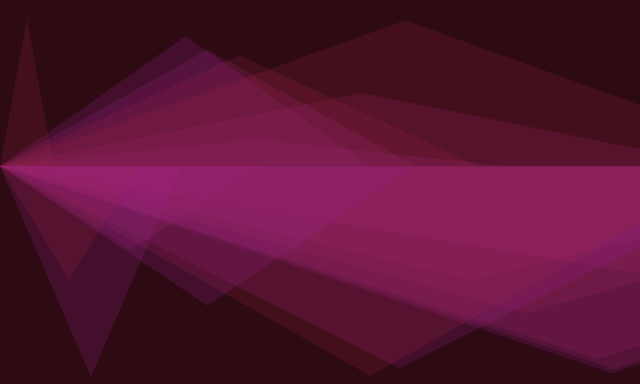
A Shadertoy shader for this background:

```glsl
// Translucent triangles fan out above and below a horizon line on dark maroon.
// Each one is an isosceles spike whose base starts at the left edge; two loops
// blend the layers in order, tinted between crimson and violet.

const vec3 BACKDROP = vec3(0.180, 0.040, 0.075);
const vec3 CRIMSON  = vec3(0.612, 0.137, 0.250);
const vec3 VIOLET   = vec3(0.612, 0.137, 0.565);
const float HORIZON = 0.567;
const float OPACITY = 0.2;

// Spikes as (tip position, height, tint), ordered from back to front.
const vec3 UPPER[7] = vec3[7](
    vec3(0.290, 0.339, 1.0), vec3(0.324, 0.304, 1.0),
    vec3(0.374, 0.289, 0.0), vec3(0.633, 0.380, 0.0),
    vec3(0.565, 0.191, 0.5), vec3(0.397, 0.070, 0.6),
    vec3(0.042, 0.385, 0.0));

const vec3 LOWER[12] = vec3[12](
    vec3(0.957, 0.539, 1.0), vec3(0.960, 0.528, 0.5),
    vec3(0.935, 0.502, 0.5), vec3(0.820, 0.383, 0.3),
    vec3(0.736, 0.296, 0.5), vec3(1.042, 0.291, 0.6),
    vec3(0.624, 0.526, 1.0), vec3(0.579, 0.546, 0.0),
    vec3(0.204, 0.217, 0.6), vec3(0.142, 0.548, 1.0),
    vec3(0.108, 0.296, 0.0), vec3(0.324, 0.363, 1.0));

// Signed distance to a spike standing on y = 0, positive inside.
float spikeDistance(vec2 p, float tipX, float height) {
    float slope = height / tipX;
    float sides = height - slope * abs(p.x - tipX) - p.y;
    return min(sides / sqrt(1.0 + slope * slope), p.y);
}

// Blend one translucent spike over the colour below it.
vec3 addSpike(vec3 below, vec2 p, vec3 spike, float aspect, float pixel) {
    float d = spikeDistance(p, spike.x * aspect, spike.y);
    float coverage = clamp(d / pixel + 0.5, 0.0, 1.0);
    return mix(below, mix(CRIMSON, VIOLET, spike.z), OPACITY * coverage);
}

void mainImage(out vec4 fragColor, in vec2 fragCoord) {
    // Canvas heights as units, measured from the horizon
    float pixel = 1.0 / iResolution.y;
    float aspect = iResolution.x * pixel;
    vec2 p = fragCoord * pixel - vec2(0.0, HORIZON);
    vec2 mirrored = vec2(p.x, -p.y);

    vec3 color = BACKDROP;
    for (int i = 0; i < UPPER.length(); i++)
        color = addSpike(color, p, UPPER[i], aspect, pixel);
    for (int i = 0; i < LOWER.length(); i++)
        color = addSpike(color, mirrored, LOWER[i], aspect, pixel);

    fragColor = vec4(color, 1.0);
}
```
